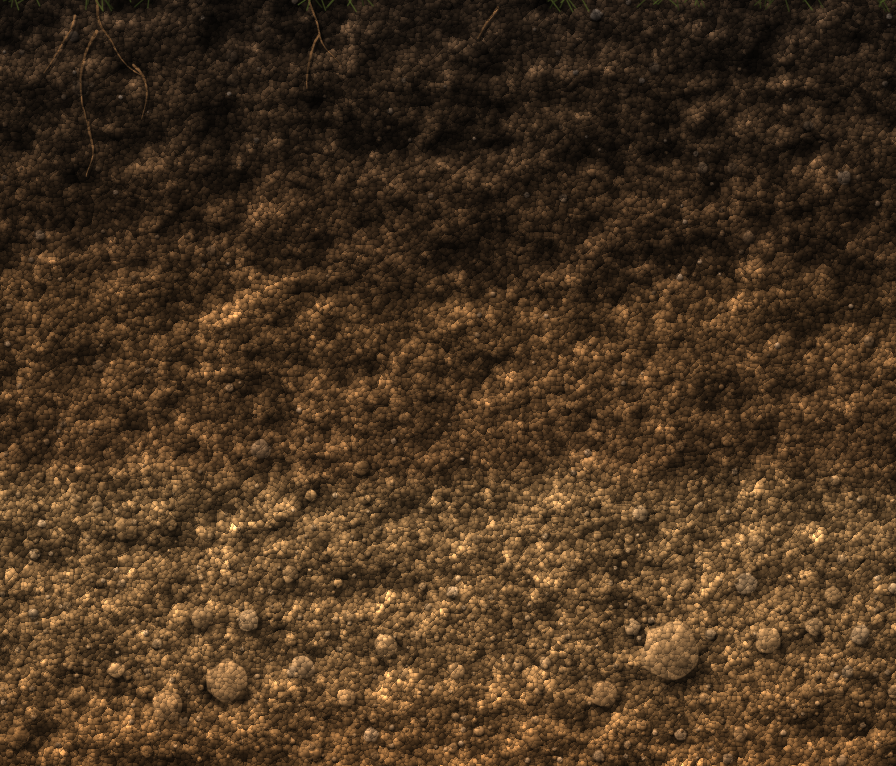
A Shadertoy shader for this texture:

```glsl
// Cross-section of layered soil: dark topsoil with roots, brown loam, pale stony subsoil.
const vec2 LIGHT = vec2(-.5, .87);
const float RELIEF = 1.9;
const float GRAIN = .65;
const float CREVICE = .4;
const vec3 ROOT_COLOR = vec3(.4, .28, .17);
const vec3 GRASS_COLOR = vec3(.25, .29, .12);
// Soil bands: colour and depth.
const int BANDS = 8;
const vec4 BAND[BANDS] = vec4[](
    vec4(.12, .09, .064, 0), vec4(.145, .106, .071, .16), vec4(.195, .138, .087, .3),
    vec4(.275, .193, .115, .41), vec4(.285, .2, .12, .585), vec4(.41, .305, .19, .66),
    vec4(.405, .297, .182, .82), vec4(.37, .255, .145, 1));
// Large stones: centre and radius.
const int BOULDERS = 11;
const vec3 BOULDER[BOULDERS] = vec3[](
    vec3(.875, .148, .038), vec3(1.003, .163, .017), vec3(.294, .11, .027),
    vec3(.218, .078, .019), vec3(.152, .125, .011), vec3(.453, .09, .012),
    vec3(.596, .124, .01), vec3(.986, .29, .011), vec3(1.088, .223, .011),
    vec3(.505, .157, .015), vec3(.79, .094, .018));
// Roots: start and end, then the bend between them.
const int ROOTS = 8;
const vec4 ROOT_ENDS[ROOTS] = vec4[](
    vec4(.125, 1, .19, .9), vec4(.175, .915, .185, .845), vec4(.128, .96, .12, .83),
    vec4(.117, .84, .116, .77), vec4(.097, .98, .057, .905), vec4(.403, 1, .442, .915),
    vec4(.418, .955, .403, .885), vec4(.651, .99, .623, .95));
const vec2 ROOT_BEND[ROOTS] = vec2[](
    vec2(.14, .92), vec2(.207, .89), vec2(.085, .9), vec2(.125, .81),
    vec2(.085, .94), vec2(.415, .95), vec2(.4, .92), vec2(.64, .97));
float hash(vec2 p) {
    vec3 q = fract(p.xyx * vec3(.1031, .103, .0973));
    q += dot(q, q.yzx + 33.33);
    return fract((q.x + q.y) * q.z);
}
float noise(vec2 p) {
    vec2 i = floor(p), f = fract(p), e = vec2(1, 0);
    f = f * f * (3. - 2. * f);
    return mix(mix(hash(i), hash(i + e), f.x), mix(hash(i + e.yx), hash(i + 1.), f.x), f.y);
}
float fbm(vec2 p) {
    float sum = 0., amp = .533;
    for (int i = 0; i < 4; i++, amp *= .5) {
        sum += amp * noise(p);
        p = mat2(1.6, 1.2, -1.2, 1.6) * p + 17.;
    }
    return sum;
}
// Rounded grains, each with its own tone, a lit side and dark gaps.
float grains(vec2 p) {
    vec2 best = vec2(2);
    float tone = 0.;
    for (int k = 0; k < 9; k++) {
        vec2 id = floor(p) + vec2(k % 3 - 1, k / 3 - 1);
        vec2 v = p - id - vec2(hash(id), hash(id + 37.));
        if (dot(v, v) < dot(best, best)) { best = v; tone = hash(id + 83.); }
    }
    return .9 * (tone - .5) + .6 * dot(best, LIGHT) - .7 * (length(best) - .4);
}
vec3 bandColor(float depth) {
    vec3 col = BAND[0].rgb;
    for (int i = 1; i < BANDS; i++)
        col = mix(col, BAND[i].rgb, smoothstep(BAND[i - 1].a, BAND[i].a, depth));
    return col;
}
void addStone(inout vec3 col, vec2 p, vec2 c, float r, vec3 tint, float px) {
    vec2 q = (p - c) / r;
    if (dot(q, q) > 4.) return;
    float edge = length(q) + .35 * (noise(q * 1.6 + c * 91.) - .5) - 1.;
    col *= 1. - .5 * smoothstep(1.45, .75, length(q + LIGHT * .35));
    col = mix(col, tint * (.9 + .42 * dot(q, LIGHT)), smoothstep(px / r, -px / r, edge));
}
float stroke(vec2 p, vec2 a, vec2 b, float w, float px) {
    vec2 v = b - a;
    float d = length(p - a - v * clamp(dot(p - a, v) / dot(v, v), 0., 1.));
    return smoothstep(w + px, w - px, d);
}
// Coverage of the tapered, curved roots.
float roots(vec2 p, float px) {
    float cover = 0.;
    p.x += .008 * (noise(p * 35.) - .5);
    for (int k = 0; k < ROOTS; k++) {
        vec2 a = ROOT_ENDS[k].xy, c = ROOT_ENDS[k].zw, b = ROOT_BEND[k], last = a;
        for (int i = 1; i <= 8; i++) {
            float t = float(i) / 8.;
            vec2 next = mix(mix(a, b, t), mix(b, c, t), t);
            cover = max(cover, stroke(p, last, next, .0018 - .0011 * t, px));
            last = next;
        }
    }
    return cover;
}
void mainImage(out vec4 fragColor, in vec2 fragCoord) {
    float px = 1. / iResolution.y;
    vec2 p = fragCoord * px, clod = p * vec2(17, 21) + 9.;
    float depth = 1. - p.y, topsoil = smoothstep(.45, .1, depth);
    // Ground: uneven bands, lit clods, grains and dark crevices.
    float patches = fbm(p * 6. + 4.), hollow = fbm(clod);
    float slope = hollow - fbm(clod + LIGHT * .35);
    float grit = GRAIN * (grains(p * 85. + hollow * 2.) + grains(p * 185. + 5.));
    float shade = exp(grit + RELIEF * (1. + .5 * topsoil) * slope), stoneShade = exp(.65 * grit);
    vec3 col = bandColor(depth + .07 * (patches - .5)) * shade * (.9 + .24 * patches);
    col *= 1. - CREVICE * (.6 + .4 * topsoil) * smoothstep(.46, .28, hollow);
    // Scattered stones and crumbs, denser with depth.
    for (int k = 0; k < 27; k++) {
        float layer = float(k / 9), cell = .072 * exp2(-layer);
        vec2 id = floor(p / cell) + vec2(k % 3 - 1, k / 3 % 3 - 1), seed = id + layer * 57. + 11.;
        vec2 c = (id + .2 + .6 * vec2(hash(seed), hash(seed + 71.3))) * cell;
        if (hash(seed + 131.) > mix(.03 + .03 * layer, .45, smoothstep(.5, .15, c.y))) continue;
        vec3 tint = bandColor(1. - c.y) * 1.3 + .14 * pow(hash(seed + 7.), 3.);
        addStone(col, p, c, cell * mix(.09, .21, hash(seed + 213.)), tint * stoneShade, px);
    }
    for (int i = 0; i < BOULDERS; i++) {
        vec3 b = BOULDER[i];
        addStone(col, p, b.xy, b.z, (bandColor(1. - b.y) * 1.4 + .03) * stoneShade, px);
    }
    // Roots with a soft shadow, then hanging grass.
    if (depth < .25) {
        col *= 1. - .4 * roots(p + vec2(-.003, .004), px);
        col = mix(col, ROOT_COLOR * stoneShade, .8 * roots(p, px * .8));
    }
    for (int i = 0; i < 90 && depth < .04; i++) {
        if (i / 10 == 2 || i / 10 == 4) continue;
        vec2 s = vec2(i, 3), a = vec2(.01 + .145 * float(i / 10) + .085 * (hash(s) - .5), 1.004);
        vec2 tip = a + vec2(.03 * hash(s + 40.) - .015, -.005 - .014 * hash(s + 80.));
        col = mix(col, GRASS_COLOR * (.6 + .7 * hash(s + 120.)), .8 * stroke(p, a, tip, .0008, px));
    }
    // Gentle falloff towards the sides.
    float side = 2. * fragCoord.x / iResolution.x - 1.;
    col *= 1.02 - .12 * side * side * (1. - .6 * topsoil);
    fragColor = vec4(clamp(col, 0., 1.), 1);
}
```
